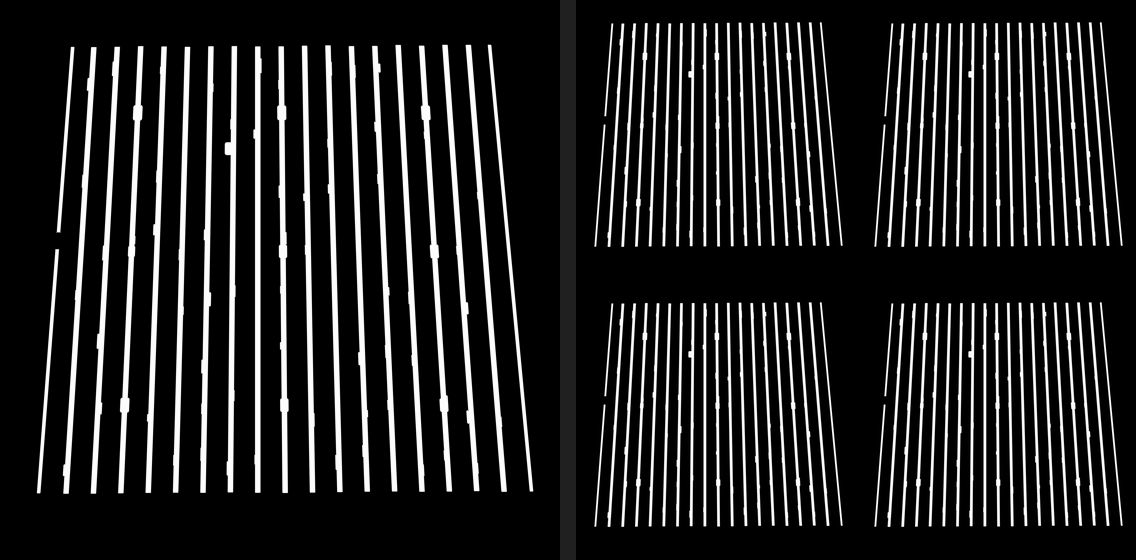
Left, the tile; right, the same tile 2 across and 2 down.
Give the GLSL for this pattern, as a WebGL 2 fragment shader.

```glsl
#version 300 es
precision highp float;

#define BARS 19.0
#define AXIS vec2(8.0, 0.4603)
#define SPACING vec2(0.0489, 0.0418)
#define SPAN vec2(0.1205, 0.9180)
#define HALF_WIDTH 0.0049
#define EDGE_HALF_WIDTH 0.0032
#define KNOT_SIZE vec2(0.0078, 0.0130)
#define NUB_CHANCE 0.5
#define NUB_ROWS 8.0
#define LARGE_NUB vec2(7.0, 0.7345)
#define GAP vec2(0.5700, 0.0150)
#define INK vec3(0.99)

uniform vec2 u_resolution;
out vec4 fragColor;

float hash(vec2 p) {
    vec3 q = fract(vec3(p.xyx) * 0.1031);
    q += dot(q, q.yzx + 33.33);
    return fract((q.x + q.y) * q.z);
}

float roundBox(vec2 p, vec2 halfSize, float radius) {
    vec2 q = abs(p) - halfSize + radius;
    return length(max(q, 0.0)) + min(max(q.x, q.y), 0.0) - radius;
}

// Irregular swelling to one side of a bar, at most one per row
float nubDistance(vec2 p, float bar) {
    float row = clamp(floor((p.y - SPAN.x) / (SPAN.y - SPAN.x) * NUB_ROWS), 0.0, NUB_ROWS - 1.0);
    vec2 cell = vec2(bar, row);
    if (hash(cell + 17.0) > NUB_CHANCE) return 1.0;
    float position = row + mix(0.25, 0.75, hash(cell + 41.0));
    float y = mix(SPAN.x, SPAN.y, position / NUB_ROWS);
    float side = hash(cell + 73.0) < 0.5 ? -1.0 : 1.0;
    float shift = side * mix(0.0010, 0.0036, pow(hash(cell + 97.0), 3.0));
    float halfHeight = mix(0.007, 0.014, hash(cell + 131.0));
    return roundBox(p - vec2(shift, y), vec2(HALF_WIDTH, halfHeight), 0.0025);
}

// Regular grid of knots: three rows on every sixth bar
float knotDistance(vec2 p, float bar) {
    if (mod(bar, 6.0) != 3.0) return 1.0;
    float d = 1.0;
    for (float row = -1.0; row <= 1.0; row++) {
        float y = 0.551 + 0.261 * row - 0.0135 * row * row;
        vec2 size = KNOT_SIZE * mix(0.8, 1.08, hash(vec2(bar, row + 5.0)));
        d = min(d, roundBox(p - vec2(0.0, y), size, 0.004));
    }
    return d;
}

float barDistance(vec2 uv) {
    // Bars converge upward around the vertical axis bar
    float rise = (uv.y - SPAN.x) / (SPAN.y - SPAN.x);
    float spacing = mix(SPACING.x, SPACING.y, rise);
    float bar = clamp(round((uv.x - AXIS.y) / spacing + AXIS.x), 0.0, BARS - 1.0);
    float center = AXIS.y + (bar - AXIS.x) * spacing;
    bool first = bar == 0.0;
    bool outer = first || bar == BARS - 1.0;
    if (outer) center += (first ? 0.004 : -0.004) * rise;
    vec2 p = vec2(uv.x - center, uv.y);

    // Slightly uneven, tilted ends
    float tilt = 0.004 * (bar / (BARS - 1.0) - 0.5);
    vec2 ends = SPAN + tilt + 0.002 * (vec2(hash(vec2(bar, 3.0)), hash(vec2(bar, 9.0))) - 0.5);
    vec2 halfSize = vec2(outer ? EDGE_HALF_WIDTH : HALF_WIDTH, 0.5 * (ends.y - ends.x));
    float d = roundBox(p - vec2(0.0, 0.5 * (ends.x + ends.y)), halfSize, 0.0015);

    // Wear
    if (!outer) d = min(d, min(nubDistance(p, bar), knotDistance(p, bar)));
    if (bar == LARGE_NUB.x)
        d = min(d, roundBox(p - vec2(-0.0075, LARGE_NUB.y), vec2(0.008, 0.0115), 0.004));
    if (first) d = max(d, GAP.y - abs(uv.y - GAP.x));
    return d;
}

void main() {
    vec2 uv = gl_FragCoord.xy / u_resolution;
    float pixel = 1.0 / min(u_resolution.x, u_resolution.y);
    float coverage = 1.0 - smoothstep(-0.75 * pixel, 0.75 * pixel, barDistance(uv));
    fragColor = vec4(INK * coverage, 1.0);
}
```
